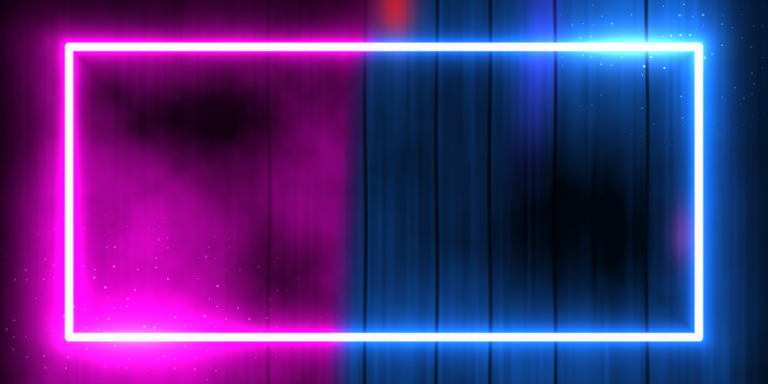
This background is drawn by a WebGL 1 fragment shader. Its source:

```glsl
precision highp float;
uniform vec2 u_resolution;

float hash(vec2 p) {
  return fract(sin(dot(p, vec2(127.1, 311.7))) * 43758.5453);
}

float noise(vec2 p) {
  vec2 i = floor(p), f = fract(p);
  f = f * f * (3.0 - 2.0 * f);
  return mix(mix(hash(i), hash(i + vec2(1.0, 0.0)), f.x),
             mix(hash(i + vec2(0.0, 1.0)), hash(i + 1.0), f.x), f.y);
}

float fbm(vec2 p) {
  float sum = 0.0, amp = 0.5;
  for (int i = 0; i < 5; i++) {
    sum += amp * noise(p);
    p = p * 2.03 + 7.1;
    amp *= 0.5;
  }
  return sum;
}

// Soft elliptical spot
float blob(vec2 p, vec2 center, vec2 radius) {
  vec2 q = (p - center) / radius;
  return exp(-dot(q, q));
}

float boxDistance(vec2 p, vec2 halfSize) {
  vec2 q = abs(p) - halfSize;
  return length(max(q, 0.0)) + min(max(q.x, q.y), 0.0);
}

// Dark seams between unevenly spaced planks
float plankSeams(vec2 p) {
  float seams = 0.0;
  for (int i = 0; i < 6; i++) {
    float n = float(i);
    float x = 0.7 + 0.2 * n + 0.055 * sin(1.2 * n);
    float d = abs(p.x - x + 0.002 * sin(p.y * 9.0 + n));
    seams += 1.0 - smoothstep(0.001, 0.008, d);
  }
  return seams;
}

// Tiny dust specks, one candidate per grid cell
float sparkles(vec2 p) {
  vec2 cell = floor(p * 38.0);
  vec2 center = 0.25 + 0.5 * vec2(hash(cell + 3.0), hash(cell + 9.0));
  float radius = 0.08 + 0.12 * hash(cell + 5.0);
  float speck = 1.0 - smoothstep(radius * 0.3, radius, length(fract(p * 38.0) - center));
  return speck * step(0.72, hash(cell));
}

void main() {
  vec2 p = gl_FragCoord.xy / u_resolution.y;
  p.x += 1.0 - 0.5 * u_resolution.x / u_resolution.y;
  float smoke = fbm(p * 5.0) - 0.5;
  float grain = noise(vec2(p.x * 95.0, p.y * 2.5)) - 0.5;
  float blueSide = smoothstep(-0.05, 0.05, p.x - 0.88 - 0.07 * p.y - 0.04 * smoothstep(0.75, 1.0, p.y));

  // Magenta haze
  float pinkLight = 0.33 + 0.5 * smoke + 0.05 * grain
    + 0.65 * blob(p, vec2(0.36, 0.12), vec2(0.36, 0.19))
    + 0.32 * blob(p, vec2(0.36, 0.43), vec2(0.27, 0.2))
    + 0.2 * blob(p, vec2(0.82, 0.55), vec2(0.14, 0.25))
    + 0.2 * blob(p, vec2(0.08, 0.45), vec2(0.1, 0.25))
    - 0.28 * blob(p, vec2(0.45, 0.7), vec2(0.3, 0.12))
    - 0.3 * blob(p, vec2(0.75, 0.29), vec2(0.13, 0.16));
  pinkLight *= mix(0.25, 1.0, smoothstep(-0.05, 0.15, p.x));
  pinkLight *= 1.0 - 0.5 * smoothstep(0.88, 1.0, p.y);
  vec3 pink = vec3(0.95, 0.02, 0.86) * max(pinkLight, 0.07);

  // Blue haze
  float blueLight = 0.35 + 0.3 * smoke + 0.12 * grain
    + 0.5 * blob(p, vec2(1.66, 0.9), vec2(0.26, 0.17))
    + 0.25 * blob(p, vec2(1.88, 0.6), vec2(0.12, 0.4))
    + 0.2 * blob(p, vec2(1.3, 0.1), vec2(0.5, 0.12))
    - 0.34 * blob(p, vec2(1.55, 0.42), vec2(0.24, 0.24))
    - 0.12 * blob(p, vec2(1.2, 0.5), vec2(0.2, 0.35));
  blueLight *= mix(1.0, 0.3, smoothstep(1.86, 2.03, p.x + 0.06 * p.y));
  vec3 blue = vec3(0.0, 0.02, 0.05) + vec3(0.1, 0.43, 0.88) * max(blueLight, 0.0);

  vec3 color = mix(pink, blue, blueSide);
  color *= 1.0 - min(plankSeams(p), 1.0) * mix(0.25, 0.7, blueSide);

  // Stray red and violet light
  color = mix(color, vec3(0.85, 0.08, 0.12), 0.85 * blob(p, vec2(1.03, 0.98), vec2(0.05, 0.09)));
  color += vec3(0.3, 0.0, 0.08) * blob(p, vec2(1.78, 0.39), vec2(0.035, 0.08));
  color += vec3(0.12, 0.0, 0.28) * blob(p, vec2(1.4 + 0.1 * (p.y - 0.8), 0.88), vec2(0.05, 0.25));

  // Neon frame with its halo and hot spots
  float d = abs(boxDistance(p - vec2(1.0, 0.5), vec2(0.82, 0.378)));
  float hot = blob(p, vec2(0.35, 0.12), vec2(0.16, 0.06))
            + blob(p, vec2(1.65, 0.88), vec2(0.16, 0.06));
  vec3 neon = mix(vec3(1.0, 0.05, 0.92), vec3(0.12, 0.45, 1.0), blueSide);
  float away = max(d - 0.01, 0.0);
  color += neon * (0.65 * exp(-away / 0.018) + 0.28 * exp(-away / 0.07));
  color += hot * (0.25 + 0.4 * exp(-away / 0.02)) * vec3(0.7, 0.75, 0.8);

  // Dust around the hot spots
  float dust = blob(p, vec2(0.34, 0.19), vec2(0.3, 0.15))
             + blob(p, vec2(1.72, 0.87), vec2(0.2, 0.15));
  color += sparkles(p) * dust * mix(vec3(0.6, 0.4, 0.6), vec3(0.4, 0.6, 0.7), blueSide);

  color = mix(color, vec3(1.0, 0.99, 1.0), 1.0 - smoothstep(0.008, 0.014, d));
  gl_FragColor = vec4(clamp(color, 0.0, 1.0), 1.0);
}
```
